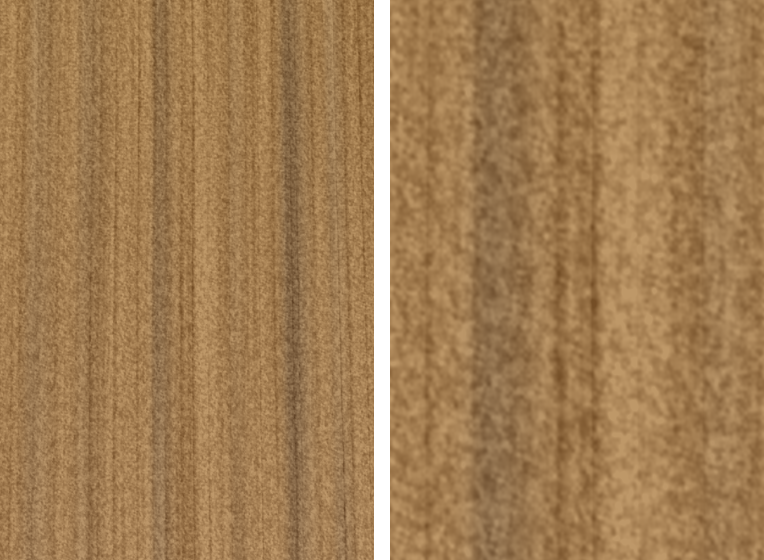
Left, the full canvas; right, a detail of the centre.
Reproduce this texture procedurally as a WebGL 2 fragment shader.

```glsl
#version 300 es
precision highp float;
// Straight-grained brown wood: long vertical streaks, broad greyish bands and
// thin broken pore lines, all covered by a fine, slightly slanted mottle.
// Stretched value noise gives streaks and mottle; jittered cells place the lines.

#define DARK_WOOD vec3(0.525, 0.375, 0.210)
#define LIGHT_WOOD vec3(0.695, 0.545, 0.362)
#define BAND_TINT vec3(0.082, 0.052, 0.012)
#define BASE_TONE 0.77
#define STREAK_CONTRAST 0.52
#define MOTTLE_CONTRAST 1.05
#define MOTTLE_SCALE 180.0
#define BAND_COUNT 6.0
#define PORE_COUNT 24.0
#define PORE_DEPTH 0.52
#define FAN_OUT 0.045

uniform vec2 u_resolution;
out vec4 fragColor;

float hash(vec2 p) {
    return fract(sin(dot(p, vec2(127.1, 311.7))) * 43758.5453);
}

float valueNoise(vec2 p) {
    vec2 cell = floor(p);
    vec2 f = fract(p);
    f = f * f * (3.0 - 2.0 * f);
    float low = mix(hash(cell), hash(cell + vec2(1.0, 0.0)), f.x);
    float high = mix(hash(cell + vec2(0.0, 1.0)), hash(cell + vec2(1.0)), f.x);
    return mix(low, high, f.y);
}

// Noise centred on zero
float signedNoise(vec2 p) {
    return valueNoise(p) - 0.5;
}

// Vertical lines, one per jittered cell, with a crisp left and a soft right flank
float scatteredLines(vec2 p, float count, float leftWidth, float rightWidth, float seed) {
    float home = floor(p.x * count);
    float sum = 0.0;
    for (float i = -1.0; i <= 1.0; i++) {
        float id = home + i;
        float center = (id + 0.15 + 0.7 * hash(vec2(id, seed))) / count;
        float size = 0.6 + 0.8 * hash(vec2(id, seed + 1.0));
        float strength = 0.25 + 0.75 * hash(vec2(id, seed + 2.0));
        float fade = 0.65 + 0.7 * valueNoise(vec2(id * 7.3, p.y * 1.8 + seed));
        float d = p.x - center;
        float offset = d / (size * (d < 0.0 ? leftWidth : rightWidth));
        sum += strength * fade * exp(-offset * offset);
    }
    return sum;
}

// Lengthwise fibres from broad to hair-fine
float fibreStreaks(vec2 p) {
    float sum = 0.45 * signedNoise(vec2(p.x * 13.0, p.y * 0.5));
    sum += 0.75 * signedNoise(vec2(p.x * 41.0 + 11.0, p.y * 0.7));
    sum += 0.85 * signedNoise(vec2(p.x * 97.0 + 29.0, p.y * 1.3));
    return sum;
}

// Small slanted flecks, short upright ones and a dusting of the finest grain
float mottle(vec2 p) {
    vec2 slanted = vec2(p.x + 0.5 * p.y, 0.9 * p.y - 0.3 * p.x) * MOTTLE_SCALE;
    float flecks = 0.75 * signedNoise(slanted);
    flecks += 0.45 * signedNoise(p * vec2(1.2, 0.55) * MOTTLE_SCALE + 37.0);
    flecks += 0.35 * signedNoise(p * vec2(1.7, 1.5) * MOTTLE_SCALE + 71.0);
    return flecks;
}

void main() {
    // Canvas widths as units
    vec2 p = gl_FragCoord.xy / u_resolution.x;

    // Fibres spread towards the bottom and wander a little
    vec2 grain = p;
    grain.x += FAN_OUT * (p.x - 0.45) * (p.y - 0.75);
    grain.x += 0.010 * signedNoise(vec2(p.x * 2.0, p.y * 1.6));
    grain.x += 0.0015 * signedNoise(vec2(p.x * 9.0, p.y * 7.0));

    // Pore lines, rough but mostly continuous, in stretches
    float dashes = 0.55 + 0.6 * valueNoise(vec2(grain.x * 40.0, p.y * 55.0));
    dashes *= 0.7 + 0.6 * valueNoise(vec2(grain.x * 30.0 + 5.0, p.y * 4.0));
    float pores = dashes * scatteredLines(grain, PORE_COUNT, 0.0024, 0.0055, 5.0);

    float tone = BASE_TONE + STREAK_CONTRAST * fibreStreaks(grain);
    tone += MOTTLE_CONTRAST * mottle(p);
    tone -= PORE_DEPTH * pores;
    tone += 0.07 * (0.75 - p.y);

    // Greyish bands cool the wood as well as darken it
    float bands = scatteredLines(grain, BAND_COUNT, 0.020, 0.042, 17.0);
    vec3 color = mix(DARK_WOOD, LIGHT_WOOD, clamp(tone, -0.4, 1.3));
    color -= BAND_TINT * min(bands, 1.1);
    color.b += 0.012 * (0.75 - p.y);

    fragColor = vec4(clamp(color, 0.0, 1.0), 1.0);
}
```
